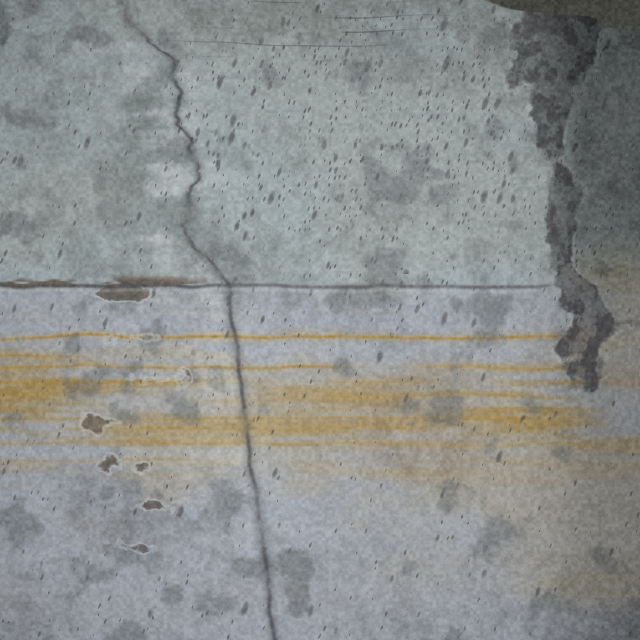
Reproduce this texture procedurally as a three.js fragment shader.

```glsl
varying vec2 vUv;

#define COOL vec3(0.625, 0.655, 0.675)
#define GREY vec3(0.52, 0.54, 0.55)
#define WARM vec3(0.64, 0.62, 0.57)
#define OCHRE vec3(0.66, 0.53, 0.27)
#define BROWN vec3(0.47, 0.41, 0.35)
#define SOOT vec3(0.31, 0.31, 0.32)
#define LIME vec3(0.73, 0.75, 0.76)
#define SEAM_Y 0.553
#define PIT_DENSITY 0.5
#define GRAIN 0.16

float hash(vec2 p) {
  vec3 q = fract(p.xyx * 0.1031);
  q += dot(q, q.yzx + 33.33);
  return fract((q.x + q.y) * q.z);
}

float noise(vec2 p) {
  vec2 i = floor(p), f = fract(p);
  f = f * f * (3.0 - 2.0 * f);
  return mix(mix(hash(i), hash(i + vec2(1, 0)), f.x),
             mix(hash(i + vec2(0, 1)), hash(i + vec2(1, 1)), f.x), f.y);
}

float fbm(vec2 p) {
  float sum = 0.0, amp = 0.52;
  for (int i = 0; i < 5; i++) {
    sum += amp * noise(p);
    p = mat2(1.6, 1.2, -1.2, 1.6) * p + 17.3;
    amp *= 0.5;
  }
  return sum;
}

// Fbm stretched along x, without rotation between octaves
float streaks(vec2 p) {
  return 0.5 * noise(p) + 0.3 * noise(p * 2.1 + 9.0) + 0.2 * noise(p * 4.3 + 31.0);
}

float line(float d, float w) { return 1.0 - smoothstep(0.0, w, abs(d)); }

float blob(vec2 p, vec2 centre, vec2 radius) {
  vec2 q = (p - centre) / radius;
  return exp(-dot(q, q));
}

// Small slanted pits, one per cell, in three sizes
float pits(vec2 p, float density) {
  float sum = 0.0;
  for (int i = 0; i < 3; i++) {
    vec2 g = p * vec2(125.0, 85.0) / (1.0 + 0.8 * float(i)) + 40.0 * float(i);
    vec2 id = floor(g);
    vec2 f = fract(g) - 0.3 - 0.4 * vec2(hash(id), hash(id + 7.0));
    f.x -= 0.4 * f.y;
    float r = 0.12 + 0.2 * hash(id + 19.0);
    float here = step(hash(id + 3.0), density / (1.0 + float(i)));
    sum = max(sum, here * (1.0 - smoothstep(r * 0.4, r * 1.3, length(f * vec2(1.2, 0.8)))));
  }
  return sum;
}

// Horizontal position of the main crack at height y
float crackX(float y) {
  float x = 0.43 - 0.136 * min(y, 0.55) - 0.6 * clamp(y - 0.55, 0.0, 0.09)
          - 0.07 * clamp(y - 0.64, 0.0, 0.21) - 0.62 * max(y - 0.85, 0.0);
  return x + (fbm(vec2(y * 22.0, 4.0)) - 0.5) * mix(0.012, 0.055, smoothstep(0.5, 0.65, y));
}

void main() {
  vec2 p = vUv;
  float cloud = fbm(p * 5.0), fine = fbm(p * vec2(65.0, 50.0)), rough = fbm(p * 24.0 + 5.0);
  float flow = streaks(p * vec2(4.0, 45.0));
  float upper = smoothstep(0.5, 0.6, p.y);

  // Mottled concrete
  vec3 c = mix(GREY, COOL, smoothstep(0.3, 0.58, 0.5 * cloud + 0.25 * fine + 0.25 * rough));
  c *= mix(vec3(1.0, 0.99, 1.01), vec3(0.98, 1.0, 0.98), upper);
  float warmth = smoothstep(0.38, 0.62, fbm(p * vec2(3.0, 6.0) + 8.0));
  c = mix(c, WARM, warmth * mix(0.65, 0.15, upper) * smoothstep(0.0, 0.2, p.y));

  // Lime bloom beside the crack
  float dx = p.x - crackX(p.y);
  float bloom = exp(-pow((dx + 0.03) / 0.07, 2.0)) * smoothstep(0.1, 0.3, p.y);
  c = mix(c, LIME, 0.75 * bloom * smoothstep(0.4, 0.65, 0.5 * rough + 0.5 * flow));

  // Rust wash and running rust lines
  float wash = 0.5 * exp(-pow((p.y - 0.36) / 0.1, 2.0)) * smoothstep(0.4, 0.75, flow);
  wash += 0.6 * (blob(p, vec2(0.85, 0.35), vec2(0.09, 0.025)) + blob(p, vec2(0.03, 0.39), vec2(0.12, 0.03))
        + 0.7 * blob(p, vec2(0.96, 0.57), vec2(0.06, 0.03)) + 0.5 * blob(p, vec2(0.92, 0.09), vec2(0.12, 0.04))) * (0.3 + flow);
  c = mix(c, OCHRE * 0.95, clamp(wash, 0.0, 0.7));
  c = mix(c, BROWN, 0.6 * blob(p, vec2(0.66, 0.33), vec2(0.07, 0.09)) * smoothstep(0.3, 0.6, rough));
  for (int i = 0; i < 10; i++) {
    float k = float(i), h = hash(vec2(k, 5.0));
    float y = 0.473 - 0.023 * k - 0.012 * h * min(k, 1.0);
    float d = p.y - y - 0.012 * (streaks(vec2(p.x * 7.0, k * 9.0)) - 0.5);
    float run = smoothstep(0.25, 0.65, noise(vec2(p.x * 5.0 + k * 13.0, k)) + 0.5 * step(k, 0.5));
    float power = run * mix(1.0, 0.3, k / 10.0) * (1.0 - smoothstep(0.88, 0.95, p.x));
    c = mix(c, OCHRE, power * (0.7 * line(d, 0.004) + 0.25 * line(d, 0.014)) * (0.6 + 0.6 * fine));
  }

  // Pits, specks and dark smudges
  float pitted = blob(p, vec2(0.58, 0.83), vec2(0.34, 0.25));
  float pit = pits(p + 0.005 * (fine - 0.5), PIT_DENSITY * (0.1 + 0.6 * pitted));
  c = mix(c, SOOT, 0.6 * pit * smoothstep(0.25, 0.55, rough));
  c = mix(c, GREY * 0.8, 0.5 * smoothstep(0.6, 0.75, fbm(p * 17.0 + 30.0)));
  float scratch = line(fract(p.y * 45.0 + noise(p * vec2(9.0, 3.0))) - 0.5, 0.09);
  c = mix(c, SOOT, 0.8 * scratch * smoothstep(0.45, 0.65, noise(p * vec2(14.0, 40.0))) * blob(p, vec2(0.47, 0.96), vec2(0.17, 0.04)));

  // Hairline cracks on the left
  float contour = noise(p * vec2(6.0, 9.0) + 2.0) + 0.3 * fbm(p * 22.0) - 0.65;
  float hairs = blob(p, vec2(0.08, 0.73), vec2(0.1, 0.07)) + blob(p, vec2(0.22, 0.47), vec2(0.1, 0.06));
  c = mix(c, SOOT, 0.55 * min(hairs, 1.0) * line(contour, 0.02));

  // Spalled flakes with pale rims
  for (int i = 0; i < 7; i++) {
    float k = float(i), h = hash(vec2(k, 21.0));
    vec2 centre = vec2(0.15 + 0.11 * h, 0.54 - 0.066 * k);
    vec2 q = (p - centre) / vec2(0.035 + 0.02 * hash(vec2(k, 2.0)), 0.014);
    float d = length(q) + 4.0 * (rough - 0.42);
    c = mix(c, LIME, 0.5 * line(d - 0.85, 0.3));
    c = mix(c, mix(SOOT, BROWN, fine), 0.8 * (1.0 - smoothstep(0.45, 0.75, d)));
  }

  // Main crack and horizontal joint
  c = mix(c, SOOT, 0.3 * line(dx, 0.016) + 0.5 * line(dx, 0.006) * smoothstep(0.2, 0.55, rough));
  float dy = p.y - SEAM_Y - 0.004 * (noise(vec2(p.x * 30.0, 1.0)) - 0.5);
  float left = 1.0 - smoothstep(0.25, 0.4, p.x), reach = 1.0 - smoothstep(0.84, 0.88, p.x);
  c = mix(c, LIME, 0.3 * reach * line(dy + 0.007, 0.005));
  c = mix(c, BROWN * 0.8, 0.8 * left * line(dy - 0.005, 0.014) * smoothstep(0.38, 0.55, streaks(p * vec2(14.0, 60.0))));
  c = mix(c, SOOT, reach * mix(0.55, 0.8, left) * line(dy, 0.005));

  // Broken dark strip on the right
  float middle = mix(0.925, 0.878, smoothstep(0.47, 0.62, p.y)) - 0.015 * smoothstep(0.62, 0.85, p.y);
  float halfWidth = mix(0.045 * smoothstep(0.33, 0.5, p.y), 0.017, smoothstep(0.5, 0.6, p.y)) + 0.05 * smoothstep(0.8, 0.95, p.y);
  float edge = abs(p.x - middle) - halfWidth + 0.09 * (rough - 0.47);
  float strip = (1.0 - smoothstep(-0.005, 0.007, edge)) * smoothstep(0.33, 0.37, p.y);
  c = mix(c, LIME, 0.4 * line(edge - 0.01, 0.012) * smoothstep(0.45, 0.6, fine) * smoothstep(0.35, 0.5, p.y));
  c = mix(c, SOOT * 1.1, strip * mix(0.85, smoothstep(0.4, 0.55, fine), 0.45));

  // Shade towards the edges, strongest at upper right
  vec2 v = p - vec2(0.47, 0.45);
  c *= 1.04 - 0.42 * dot(v, v);
  c *= 1.0 - 0.3 * smoothstep(0.84, 0.92, p.x) * smoothstep(0.45, 0.75, p.y) * (0.6 + 0.8 * rough);
  c *= 1.0 - 0.16 * smoothstep(0.8, 0.95, p.x);

  // Dark ragged wedge in the top corner, then surface grain
  float wedge = p.y - 1.0 + 0.19 * (p.x - 0.76) + 0.022 * (noise(p * vec2(8.0, 70.0)) - 0.5) * smoothstep(0.74, 0.8, p.x);
  c = mix(c, vec3(0.27, 0.27, 0.25), smoothstep(-0.002, 0.003, wedge) * smoothstep(0.72, 0.78, p.x));
  c += GRAIN * (fbm(p * 190.0) - 0.5);
  gl_FragColor = vec4(c, 1.0);
}
```
